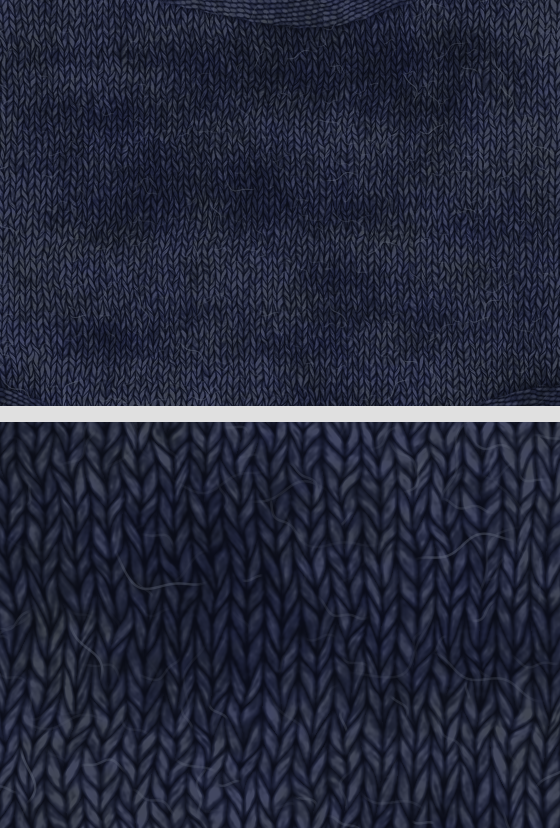
Top, the full canvas; bottom, a detail of the centre.
Give the GLSL for this texture, as a WebGL 1 fragment shader.

```glsl
precision highp float;
// Navy wool stockinette: columns of V stitches, stray hairs and rolled purl edges.
uniform vec2 u_resolution;

const vec2 STITCHES = vec2(49.0, 44.0);   // repeats across and down
const float LEG_SLOPE = 2.0;              // rows climbed per column width
const float WEAR = 0.78;                  // strength of broad light and dark areas
const float HAIR_WIDTH = 0.0011;
const float HAIR_CELL = 0.085;
const float HAIR_STRENGTH = 0.42;
const vec3 GAP_NAVY = vec3(0.037, 0.046, 0.090);
const vec3 YARN_NAVY = vec3(0.112, 0.130, 0.208);
const vec3 YARN_LIGHT = vec3(0.260, 0.280, 0.360);
const vec3 HAIR_GREY = vec3(0.42, 0.45, 0.52);

float hash(vec2 p) {
  vec3 q = fract(vec3(p.xyx) * 0.1031);
  q += dot(q, q.yzx + 33.33);
  return fract((q.x + q.y) * q.z);
}

float noise(vec2 p) {
  vec2 i = floor(p), f = fract(p);
  f = f * f * (3.0 - 2.0 * f);
  return mix(mix(hash(i), hash(i + vec2(1.0, 0.0)), f.x),
             mix(hash(i + vec2(0.0, 1.0)), hash(i + vec2(1.0, 1.0)), f.x), f.y);
}

float clouds(vec2 p) {
  return 0.55 * noise(p) + 0.3 * noise(p * 2.1 + 7.0) + 0.15 * noise(p * 4.3 + 19.0);
}

// Tone of the V stitches, 0 in the gaps and 1 on bright fibres
float stitchTone(vec2 uv) {
  vec2 q = uv * STITCHES;
  q += vec2(0.7, 1.0) * (vec2(noise(uv * 6.0), noise(uv * 7.0 + 31.0)) - 0.5);
  q += vec2(0.3, 0.5) * (vec2(noise(q * 0.9), noise(q * 0.9 + 53.0)) - 0.5);
  float column = floor(q.x);
  float side = fract(q.x) - 0.5;
  float outward = abs(side);
  float climb = q.y - LEG_SLOPE * outward;
  float row = floor(climb);
  float legId = hash(vec2(column * 2.0 + step(0.0, side), row) + 11.0);
  float across = (fract(climb) - 0.5) * 2.0;
  float along = (outward - 0.25) * 4.0;

  float body = 1.0 - smoothstep(0.35, 1.1, abs(across));
  float ends = 1.0 - 0.72 * smoothstep(0.4, 1.0, abs(along));
  float plies = noise(vec2(across * 2.6 + along * 0.8, along * 1.3) + legId * 90.0);
  float shade = (0.2 + 0.8 * body) * ends;
  return shade * (0.36 + 0.26 * legId + 0.48 * plies);
}

// Tone of the slanted purl bumps; depth is the distance in from the edge
float purlTone(vec2 p, float depth) {
  vec2 q = vec2(p.x * 58.0 + depth * 35.0, depth * 84.0 - p.x * 14.0);
  q += 0.6 * (vec2(noise(p * 30.0), noise(p * 30.0 + 9.0)) - 0.5);
  q.x += 0.5 * mod(floor(q.y), 2.0);
  vec2 f = fract(q) - 0.5;
  float bump = 1.0 - smoothstep(0.12, 0.6, length(f * vec2(0.75, 1.0)));
  return (0.15 + 0.65 * bump) * (0.65 + 0.5 * hash(floor(q)));
}

// Coverage of short curved hairs scattered over jittered cells
float hairs(vec2 p, float cell, float seed, float pixel) {
  vec2 home = floor(p / cell);
  float cover = 0.0;
  for (int j = -1; j <= 1; j++) {
    for (int i = -1; i <= 1; i++) {
      vec2 id = home + vec2(float(i), float(j));
      vec2 key = id + seed;
      vec2 d = p / cell - id - vec2(hash(key), hash(key + 17.0));
      float angle = 6.2832 * hash(key + 29.0);
      float c = cos(angle), s = sin(angle);
      d = vec2(c * d.x + s * d.y, c * d.y - s * d.x);
      float bend = 2.4 * (hash(key + 41.0) - 0.5);
      float slope = 2.0 * bend * d.x + 0.5 * cos(d.x * 9.0);
      float curve = bend * d.x * d.x + 0.055 * sin(d.x * 9.0);
      float gap = abs(d.y - curve) * cell / sqrt(1.0 + slope * slope);
      float reach = 0.2 + 0.45 * hash(key + 59.0);
      float taper = 1.0 - smoothstep(0.6 * reach, reach, abs(d.x));
      float line = 1.0 - smoothstep(HAIR_WIDTH * 0.4, HAIR_WIDTH + 0.6 * pixel, gap);
      cover = max(cover, line * taper * pow(hash(key + 73.0), 2.0));
    }
  }
  return cover;
}

void main() {
  vec2 uv = gl_FragCoord.xy / u_resolution;
  vec2 p = vec2(uv.x * u_resolution.x / u_resolution.y, uv.y);
  float pixel = 1.0 / u_resolution.y;

  // Knitted ground with fine heather, yarn bands and broad wear
  float wear = clouds(uv * vec2(5.0, 6.0)) - 0.5;
  float bands = noise(vec2(uv.x * 5.0, uv.y * 22.0)) + noise(vec2(uv.x * 26.0, uv.y * 4.0)) - 1.0;
  float rim = smoothstep(0.15, 0.65, length((uv - vec2(0.52, 0.48)) * vec2(1.0, 0.9)));
  float heather = 0.6 * noise(p * 190.0) + 0.4 * noise(p * 370.0 + 5.0);
  float tone = stitchTone(uv);

  // Rolled edges at the top and in both lower corners
  float topDepth = 0.068 * smoothstep(0.22, 0.55, uv.x) * (1.0 - smoothstep(0.57, 0.78, uv.x));
  float lowDepth = 0.05 * smoothstep(0.8, 1.0, uv.x) + 0.045 * (1.0 - smoothstep(0.0, 0.11, uv.x));
  float ripple = 0.004 * (noise(vec2(uv.x * 60.0, 3.0)) - 0.5);
  float topInside = uv.y - 1.0 + topDepth + ripple;
  float lowInside = lowDepth - uv.y + ripple;
  float inside = max(topInside, lowInside);
  float present = smoothstep(0.0, 0.02, topInside > lowInside ? topDepth : lowDepth);
  float shadow = 0.65 * present * exp(-max(-inside, 0.0) / 0.011);
  float roll = present * smoothstep(-pixel, pixel, inside);
  tone = mix(tone * (1.0 - shadow), purlTone(p, inside), roll);

  tone *= 0.80 + WEAR * wear + 0.20 * bands + 0.24 * rim;
  tone += 0.06 * wear + 0.32 * (heather - 0.5) * (0.3 + tone);
  tone = clamp(tone, 0.0, 1.0);

  // Navy ramp drifting between bluer and greyer wool
  vec3 color = mix(GAP_NAVY, YARN_NAVY, smoothstep(0.0, 0.42, tone));
  color = mix(color, YARN_LIGHT, smoothstep(0.32, 0.95, tone));
  color.b *= 1.0 + 0.28 * (0.5 * noise(p * 12.0) + 0.5 * noise(p * 75.0) - 0.5);

  // Fuzz: long loose hairs over a denser short layer
  float fuzz = hairs(p, HAIR_CELL, 100.0, pixel);
  fuzz = max(fuzz, 0.7 * hairs(p + 0.37, HAIR_CELL * 0.45, 240.0, pixel));
  color = mix(color, HAIR_GREY, HAIR_STRENGTH * fuzz);
  gl_FragColor = vec4(color, 1.0);
}
```
